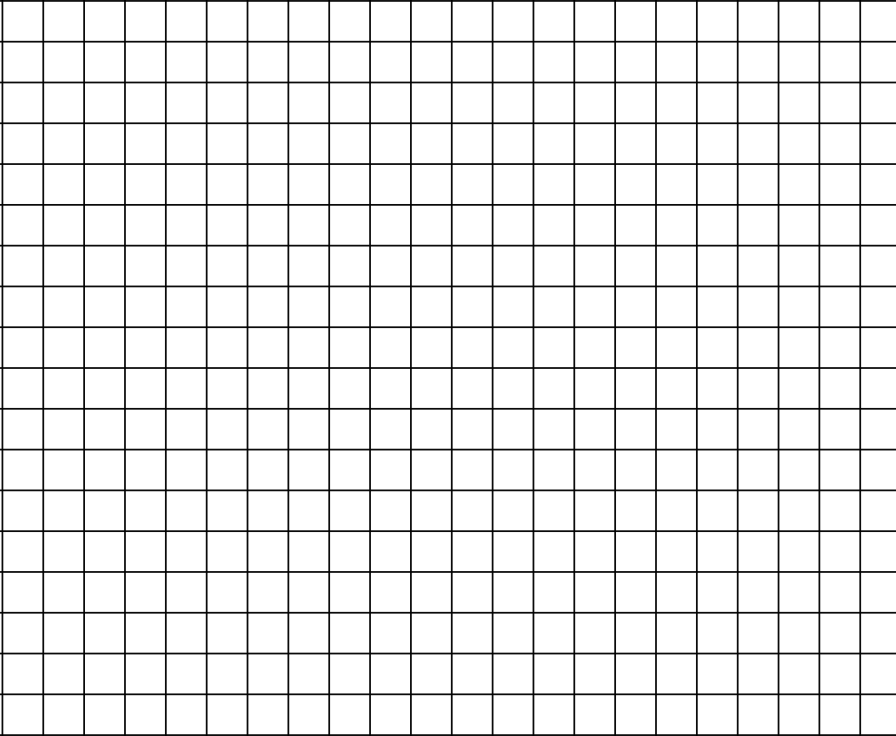
A Shadertoy shader for this pattern:

```glsl
// Plain square grid of thin black lines on white paper, 18 cells tall and
// just under 22 wide. Each axis folds into one repeat, and the distance to
// its nearest line becomes exact pixel coverage, so lines vary in softness.

// Share of a pixel covered by a line of the given width.
vec2 lineCoverage(vec2 dist, float width, float pixel) {
    vec2 edge = clamp((0.5 * width - dist) / pixel + 0.5, 0.0, 1.0);
    return min(edge, vec2(width / pixel));
}

void mainImage(out vec4 fragColor, in vec2 fragCoord) {
    // Canvas units: the height is 1
    float pixel = 1.0 / iResolution.y;
    vec2 p = fragCoord * pixel;

    // Cell size, and the first line at the left and bottom edges
    vec2 pitch = vec2(0.0555, 0.05542);
    vec2 firstLine = vec2(0.0033, 0.0012);

    // Distance to the nearest vertical and horizontal line
    vec2 cell = (p - firstLine) / pitch;
    vec2 dist = abs(fract(cell + 0.5) - 0.5) * pitch;

    // Ink both line sets over the paper
    vec2 ink = 0.96 * lineCoverage(dist, 0.00238, pixel);
    float paper = (1.0 - ink.x) * (1.0 - ink.y);
    fragColor = vec4(vec3(paper), 1.0);
}
```
